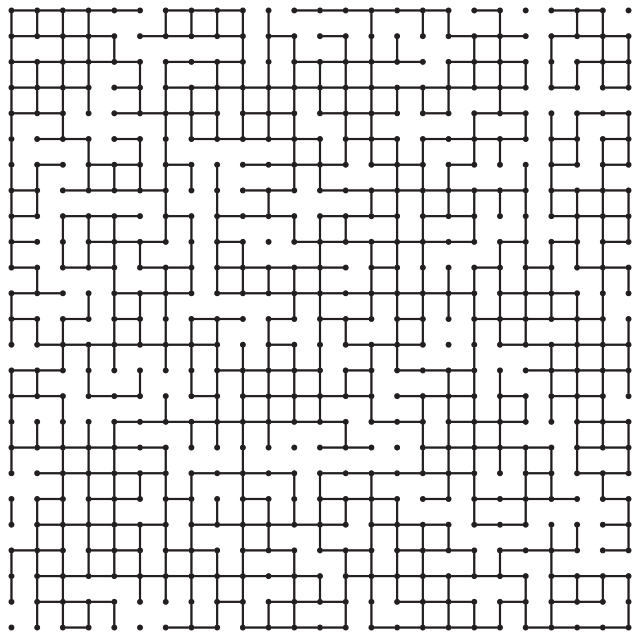
A Shadertoy shader for this pattern:

```glsl
// Square lattice of dots joined at random by thin dark links on white

const float LAST_NODE = 24.0;   // 25 dots along each side

float hash(vec3 p) {
    p = fract(p * vec3(0.1031, 0.1030, 0.0973));
    p += dot(p, p.yzx + 33.33);
    return fract((p.x + p.y) * p.z);
}

// True when a link leaves the node towards +axis (0 = right, 1 = up)
bool hasLink(vec2 node, float axis) {
    float along = axis < 0.5 ? node.x : node.y;
    bool inside = along >= 0.0 && along < LAST_NODE;
    return inside && hash(vec3(node + 7.0, axis * 5.0 + 3.0)) < 0.69;
}

void mainImage(out vec4 fragColor, in vec2 fragCoord) {
    // Lattice coordinates, centred on the canvas
    float spacing = 0.0403 * iResolution.y;
    vec2 grid = (fragCoord - 0.5 * iResolution.xy) / spacing + 0.5 * LAST_NODE;
    vec2 node = clamp(floor(grid + 0.5), 0.0, LAST_NODE);
    vec2 offset = grid - node;

    // Dot at the nearest node
    float shape = length(offset) - 0.114;

    // Links on the side of the node that faces this point
    vec2 back = vec2(lessThan(offset, vec2(0.0)));
    float halfWidth = 0.044;
    if (hasLink(node - vec2(back.x, 0.0), 0.0)) shape = min(shape, abs(offset.y) - halfWidth);
    if (hasLink(node - vec2(0.0, back.y), 1.0)) shape = min(shape, abs(offset.x) - halfWidth);

    // Smooth edge about one pixel wide
    float soft = 0.6 / spacing;
    float coverage = 1.0 - smoothstep(-soft, soft, shape);
    vec3 ink = vec3(0.137, 0.122, 0.125);
    fragColor = vec4(mix(vec3(1.0), ink, coverage), 1.0);
}
```
